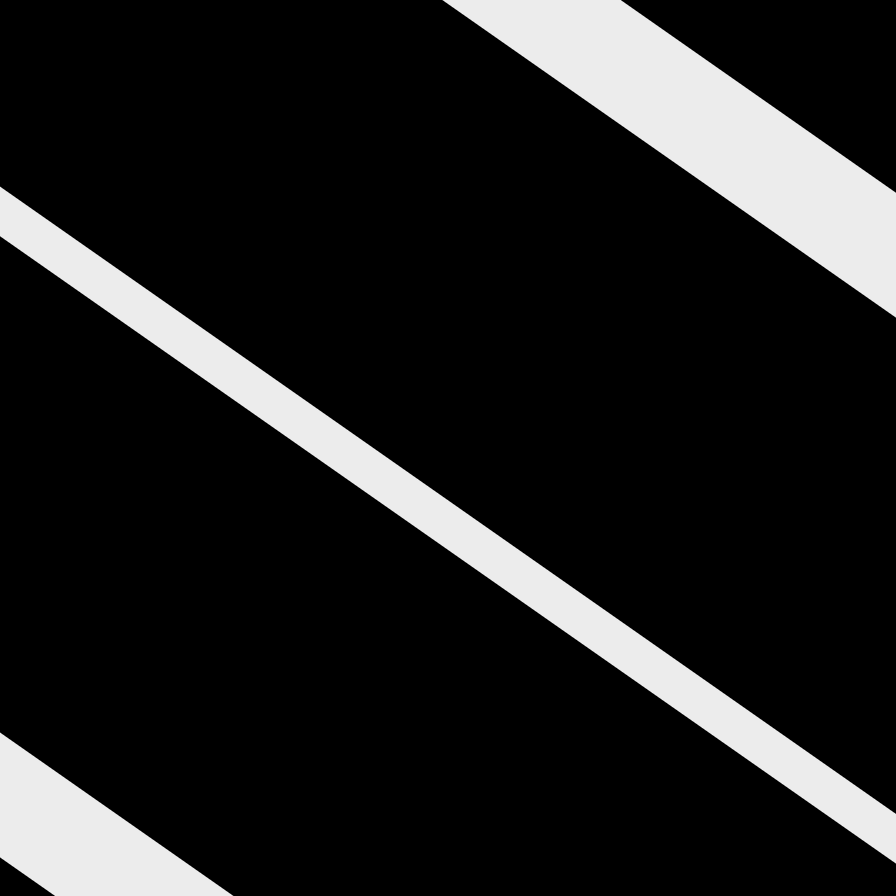
A three.js fragment shader for this pattern:

```glsl
const vec3 GROUND_COLOR = vec3(0.0);
const vec3 STRIPE_COLOR = vec3(0.927);
const float TILT = radians(35.0);     // fall of the stripes below horizontal
const float SPACING = 0.5335;         // between neighbouring stripe centres
const float FIRST_CENTER = 0.0924;    // distance of a wide stripe from the origin
const float WIDE_WIDTH = 0.1142;
const float THIN_WIDTH = 0.0454;

varying vec2 vUv;

// Coverage of a band, smoothed over one pixel
float band(float offset, float width, float pixel) {
  return clamp((0.5 * width - abs(offset)) / pixel + 0.5, 0.0, 1.0);
}

void main() {
  // Distance measured across the stripes
  float across = dot(vUv, vec2(sin(TILT), cos(TILT)));
  float pixel = max(length(vec2(dFdx(across), dFdy(across))), 1e-5);

  // Wide and thin stripes take turns
  float position = (across - FIRST_CENTER) / SPACING;
  float index = floor(position + 0.5);
  float offset = (position - index) * SPACING;
  float width = mix(WIDE_WIDTH, THIN_WIDTH, mod(index, 2.0));

  vec3 color = mix(GROUND_COLOR, STRIPE_COLOR, band(offset, width, pixel));
  gl_FragColor = vec4(color, 1.0);
}
```
